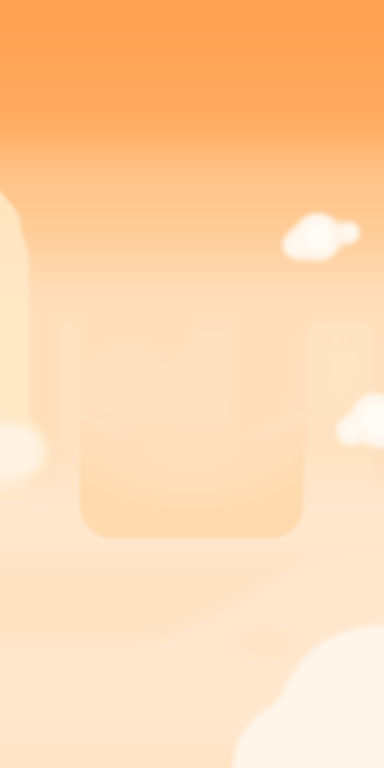
Reproduce this background procedurally as a Shadertoy shader.

```glsl
const vec3 SKY_TOP = vec3(1.0, 0.635, 0.325);
const vec3 SKY_AMBER = vec3(1.0, 0.665, 0.37);
const vec3 SKY_PEACH = vec3(1.0, 0.78, 0.56);
const vec3 SKY_LOW = vec3(1.0, 0.872, 0.735);
const vec3 HAZE = vec3(1.0, 0.908, 0.812);
const vec3 SAND = vec3(1.0, 0.885, 0.755);
const vec3 BASIN = vec3(1.0, 0.855, 0.685);
const vec3 TOWER = vec3(1.0, 0.915, 0.785);
const vec3 CREAM = vec3(1.0, 0.962, 0.915);
const vec3 CLOUD_WHITE = vec3(1.0, 0.992, 0.975);

float hash(vec2 cell) {
    vec3 q = fract(vec3(cell.xyx) * 0.1031);
    q += dot(q, q.yzx + 33.33);
    return fract((q.x + q.y) * q.z);
}

float valueNoise(vec2 p) {
    vec2 cell = floor(p);
    vec2 f = fract(p);
    f = f * f * (3.0 - 2.0 * f);
    float low = mix(hash(cell), hash(cell + vec2(1, 0)), f.x);
    float high = mix(hash(cell + vec2(0, 1)), hash(cell + vec2(1, 1)), f.x);
    return mix(low, high, f.y);
}

float smoothUnion(float a, float b, float k) {
    float h = max(k - abs(a - b), 0.0) / k;
    return min(a, b) - 0.25 * h * h * k;
}

float roundBox(vec2 p, vec2 center, vec2 halfSize, float radius) {
    vec2 q = abs(p - center) - halfSize + radius;
    return length(max(q, 0.0)) + min(max(q.x, q.y), 0.0) - radius;
}

// Each lobe holds its center and radius
float cloudDistance(vec2 p, vec3 a, vec3 b, vec3 c) {
    float d = smoothUnion(length(p - a.xy) - a.z, length(p - b.xy) - b.z, 0.03);
    return smoothUnion(d, length(p - c.xy) - c.z, 0.03);
}

float coverage(float d, float softness) {
    return 1.0 - smoothstep(-softness, softness, d);
}

vec3 paintCloud(vec3 base, float d, float softness, vec3 rim, vec3 core, float opacity) {
    vec3 tint = mix(rim, core, smoothstep(0.0, 0.045, -d));
    return mix(base, tint, opacity * coverage(d, softness));
}

vec3 skyColor(float y) {
    vec3 color = mix(SKY_AMBER, SKY_TOP, smoothstep(1.72, 1.95, y));
    color = mix(SKY_PEACH, color, smoothstep(1.47, 1.74, y));
    return mix(SKY_LOW, color, smoothstep(1.17, 1.5, y));
}

vec3 paintBuildings(vec3 color, vec2 p) {
    // Tall tower with a sloping shoulder
    float edge = 0.076 - 0.022 * smoothstep(1.32, 1.42, p.y)
               - 0.07 * smoothstep(1.42, 1.54, p.y);
    float fade = smoothstep(0.58, 0.8, p.y);
    color = mix(color, TOWER, 0.85 * fade * coverage(p.x - edge, 0.012));

    // Faint blocks on both sides
    float leftBlock = roundBox(p, vec2(0.18, 0.88), vec2(0.034, 0.29), 0.02);
    float rightBlock = roundBox(p, vec2(0.885, 0.93), vec2(0.085, 0.23), 0.025);
    color = mix(color, TOWER, 0.3 * coverage(leftBlock, 0.018));
    color = mix(color, TOWER, 0.42 * coverage(rightBlock, 0.014));

    // Small window slits
    float slit = abs(fract(p.x * 40.0) - 0.5);
    float row = coverage(roundBox(p, vec2(0.88, 1.115), vec2(0.04, 0.018), 0.008), 0.006);
    return mix(color, SKY_LOW, 0.5 * row * smoothstep(0.4, 0.2, slit));
}

vec3 paintBasin(vec3 color, vec2 p) {
    float bowl = roundBox(p, vec2(0.499, 0.83), vec2(0.291, 0.232), 0.085);
    float offset = (p.x - 0.5) / 0.29;
    float rim = 0.845 + 0.075 * offset * offset;
    float depth = smoothstep(rim + 0.025, rim - 0.2, p.y);
    color = mix(color, BASIN, depth * coverage(bowl, 0.009));
    float highlight = exp(-pow((p.y - rim) / 0.012, 2.0)) * smoothstep(0.4, 1.0, abs(offset));
    return mix(color, HAZE, 0.4 * highlight * coverage(abs(offset) - 1.0, 0.08));
}

vec3 paintGround(vec3 color, vec2 p) {
    color = mix(color, HAZE, 0.95 * smoothstep(0.88, 0.64, p.y));
    // Rising sweep across the sand
    float path = 0.3 + 0.25 * smoothstep(0.35, 0.95, p.x);
    float dune = smoothstep(path - 0.015, path + 0.07, p.y) * smoothstep(0.62, 0.5, p.y);
    color = mix(color, SAND, 0.8 * dune);
    float hollow = length((p - vec2(0.69, 0.325)) * vec2(1.0, 2.0));
    color = mix(color, SAND, 0.6 * smoothstep(0.14, 0.02, hollow));
    return mix(color, SAND, 0.6 * smoothstep(0.16, 0.0, p.y));
}

void mainImage(out vec4 fragColor, in vec2 fragCoord) {
    vec2 p = 2.0 * fragCoord / iResolution.y;
    vec3 color = skyColor(p.y);

    // Pale distant shapes
    float wisps = valueNoise(p * vec2(9.0, 4.0));
    float wispBand = smoothstep(0.84, 0.98, p.y) * smoothstep(1.2, 1.08, p.y);
    color = mix(color, HAZE, 0.3 * wispBand * smoothstep(0.45, 0.75, wisps));

    color = paintBuildings(color, p);
    color = paintGround(color, p);
    color = paintBasin(color, p);

    // Clouds
    float upper = cloudDistance(p, vec3(0.828, 1.383, 0.062), vec3(0.772, 1.362, 0.036), vec3(0.908, 1.394, 0.028));
    float middle = cloudDistance(p, vec3(0.98, 0.912, 0.064), vec3(0.913, 0.878, 0.037), vec3(1.0, 0.885, 0.05));
    float left = cloudDistance(p, vec3(0.04, 0.823, 0.092), vec3(0.0, 0.78, 0.08), vec3(0.0, 0.84, 0.07));
    float front = cloudDistance(p, vec3(1.0, 0.086, 0.286), vec3(0.785, 0.0, 0.178), vec3(0.91, 0.2, 0.13));
    color = paintCloud(color, upper, 0.013, CREAM, CLOUD_WHITE, 0.97);
    color = paintCloud(color, middle, 0.012, CREAM, CLOUD_WHITE, 0.97);
    color = paintCloud(color, left, 0.014, TOWER, CREAM, 0.85 * smoothstep(0.69, 0.8, p.y));
    color = paintCloud(color, front, 0.014, CREAM, CREAM, 0.96);

    fragColor = vec4(color, 1.0);
}
```
